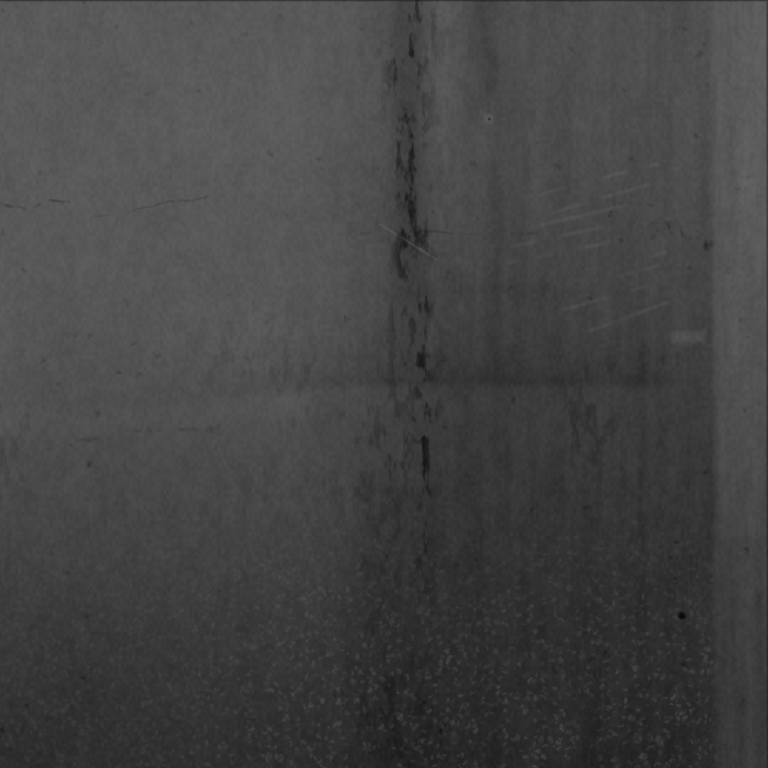
Write a Shadertoy shader that draws this texture.

```glsl
// A worn dark grey metal panel: soft shading, a sooty vertical streak, a shallow
// horizontal crease, a paler right edge, and fine scratches, cracks and flecks.
// Tone is summed from gradients, stretched noise, cellular flecks and segments.

const vec2 LEFT_TONE = vec2(0.170, 0.347);    // bottom, top
const vec2 RIGHT_TONE = vec2(0.145, 0.308);
const vec2 EDGE_TONE = vec2(0.225, 0.342);
const float EDGE_X = 0.932;
const float STREAK_X = 0.532;
const float STREAK_DEPTH = 0.085;
const float CREASE_DEPTH = 0.040;
const float GRAIN = 0.030;
const float MOTTLE = 0.030;
const float BRUSH = 0.030;
const float FLECK_LIGHT = 0.095;
const float SOOT = 0.095;
const float SCRATCH_LIGHT = 0.036;
const int SCRATCHES = 9;

float hash(vec2 p) {
    vec3 q = fract(vec3(p.xyx) * 0.1031);
    q += dot(q, q.yzx + 33.33);
    return fract((q.x + q.y) * q.z);
}

float noise(vec2 p) {
    vec2 i = floor(p), f = fract(p);
    f = f * f * (3.0 - 2.0 * f);
    vec2 e = vec2(0.0, 1.0);
    return mix(mix(hash(i), hash(i + e.yx), f.x),
               mix(hash(i + e.xy), hash(i + e.yy), f.x), f.y);
}

float layeredNoise(vec2 p) {
    float sum = 0.0, weight = 0.5;
    for (int i = 0; i < 4; i++) {
        sum += weight * noise(p);
        p = p * 2.03 + 17.1;
        weight *= 0.5;
    }
    return sum / 0.9375;
}

// Cellular flecks: ragged dots of varied strength in some of the cells
float flecks(vec2 p, float share) {
    p += 0.7 * vec2(noise(p * 1.7), noise(p * 1.7 + 60.0));
    vec2 cell = floor(p);
    float mark = 0.0;
    for (int y = -1; y <= 1; y++)
    for (int x = -1; x <= 1; x++) {
        vec2 c = cell + vec2(x, y);
        vec2 centre = c + vec2(hash(c + 3.7), hash(c + 51.3));
        float strength = step(hash(c + 91.9), share) * mix(0.25, 1.0, hash(c + 27.1));
        mark = max(mark, strength * (1.0 - smoothstep(0.0, 0.6, distance(p, centre))));
    }
    return mark;
}

float stroke(vec2 p, vec2 a, vec2 b, float width) {
    vec2 d = b - a;
    float t = clamp(dot(p - a, d) / dot(d, d), 0.0, 1.0);
    return 1.0 - smoothstep(0.0, width, distance(p, a + t * d));
}

float bump(float x, float centre, float width) {
    float d = (x - centre) / width;
    return exp(-d * d);
}

void mainImage(out vec4 fragColor, in vec2 fragCoord) {
    vec2 uv = fragCoord / iResolution.xy;
    float x = uv.x, y = uv.y;
    float cloud = layeredNoise(uv * vec2(9.0, 7.0));
    float brush = layeredNoise(uv * vec2(85.0, 5.0) + 40.0) - 0.5;
    float patches = layeredNoise(uv * vec2(75.0, 50.0) + 8.0);
    float ragged = smoothstep(0.46, 0.72, layeredNoise(uv * vec2(110.0, 45.0) + 30.0));

    // Broad shading
    float left = mix(LEFT_TONE.x, LEFT_TONE.y, smoothstep(-0.1, 0.7, y));
    float right = mix(RIGHT_TONE.x, RIGHT_TONE.y, smoothstep(-0.1, 1.0, y));
    float tone = mix(left, right, smoothstep(0.35, 0.62, x));
    tone += MOTTLE * (cloud - 0.5) + BRUSH * brush * (0.5 + smoothstep(0.4, 0.6, x));

    // Vertical streak, with a broken thread below and a pale run beside it
    float upper = smoothstep(0.48, 0.72, y);
    float wobble = 0.016 * (layeredNoise(vec2(x * 20.0, y * 22.0)) - 0.5);
    float core = bump(x + wobble, STREAK_X, 0.024) * upper;
    float thread = bump(x + wobble, 0.553, 0.008) * smoothstep(0.1, 0.4, y) * (1.0 - smoothstep(0.6, 0.75, y));
    float lower = bump(x, 0.505, 0.05) * (1.0 - smoothstep(0.3, 0.65, y));
    tone -= STREAK_DEPTH * core * (0.3 + patches);
    tone -= 0.085 * thread * (0.1 + ragged) + lower * (0.014 + 0.028 * ragged);
    tone += 0.035 * bump(x, 0.578, 0.022) * smoothstep(0.6, 0.9, y);
    tone -= 0.045 * bump(x + wobble, 0.632, 0.011) * smoothstep(0.83, 0.90, y);
    tone -= 0.016 * bump(x, 0.645, 0.008) * smoothstep(0.3, 0.55, y);

    // Creases: firm below, fading upward
    float rise = y - 0.5 + 0.035 * (1.0 - smoothstep(0.08, 0.5, x));
    float crease = smoothstep(-0.010, 0.006, rise) * exp(-max(rise, 0.0) / 0.035);
    tone -= CREASE_DEPTH * crease * smoothstep(0.02, 0.6, x) * (1.0 - smoothstep(0.86, 0.90, x));
    tone += 0.010 * bump(rise, -0.02, 0.018) * (1.0 - smoothstep(0.3, 0.6, x));
    tone -= 0.012 * bump(y, 0.622, 0.010) * smoothstep(0.2, 0.5, x) * (1.0 - smoothstep(0.7, 0.8, x));

    // Slanted light scratches, worn through in places
    for (int i = 0; i < SCRATCHES; i++) {
        float k = float(i), r = hash(vec2(k, 5.0));
        vec2 start = vec2(0.66 + 0.12 * r, 0.745 - 0.022 * k);
        vec2 end = start + vec2(0.17, 0.035 + 0.03 * r) * (0.5 + 0.7 * hash(vec2(k, 9.0)));
        float worn = smoothstep(0.25, 0.75, noise(uv * 35.0 + k * 7.0));
        tone += SCRATCH_LIGHT * stroke(uv, start, end, 0.0045) * worn;
    }
    tone += 0.08 * stroke(uv, vec2(0.495, 0.708), vec2(0.568, 0.662), 0.003) * (0.3 + patches);

    // Broken hairline cracks
    vec2 bent = uv + 0.022 * vec2(0.0, layeredNoise(uv * 32.0) - 0.5);
    float crack = stroke(bent, vec2(0.0, 0.735), vec2(0.09, 0.733), 0.003);
    crack = max(crack, 0.6 * stroke(bent, vec2(0.12, 0.713), vec2(0.27, 0.748), 0.003));
    crack = max(crack, 0.5 * stroke(bent, vec2(0.10, 0.430), vec2(0.28, 0.445), 0.006));
    crack = max(crack, 0.5 * stroke(bent, vec2(0.47, 0.700), vec2(0.70, 0.697), 0.003));
    crack = max(crack, 1.3 * stroke(bent, vec2(0.85, 0.708), vec2(0.925, 0.680), 0.007));
    tone -= 0.085 * crack * smoothstep(0.36, 0.62, patches);

    // Pale right edge
    float edge = smoothstep(EDGE_X - 0.010, EDGE_X + 0.008, x);
    float edgeTone = mix(EDGE_TONE.x, EDGE_TONE.y, smoothstep(0.0, 0.8, y));
    edgeTone += 0.08 * brush + 0.010 * smoothstep(0.296, 0.302, y);
    tone = mix(tone, edgeTone, edge);
    vec2 label = abs(uv - vec2(0.896, 0.561)) - vec2(0.022, 0.007);
    tone += 0.05 * (1.0 - smoothstep(-0.004, 0.005, max(label.x, label.y)));

    // Flecks, soot and grain
    float low = (1.0 - smoothstep(0.05, 0.46, y)) * (1.0 - edge);
    tone += FLECK_LIGHT * low * flecks(uv * 125.0, 0.5) * (0.45 + 0.55 * smoothstep(0.15, 0.5, x));
    float sooty = core + 0.3 * bump(x, 0.55, 0.06) * upper;
    sooty += 0.4 * smoothstep(0.46, 0.66, cloud) * bump(y, 0.46, 0.12) * (1.0 - edge);
    tone -= SOOT * sooty * ragged;
    tone -= 0.06 * flecks(uv * 110.0 + 11.0, 0.012);
    tone += GRAIN * (noise(uv * vec2(270.0, 200.0)) + patches - 1.0);

    // Pit, pin and rim
    tone = mix(tone, 0.04, 1.0 - smoothstep(0.002, 0.008, distance(bent, vec2(0.888, 0.198))));
    float pin = distance(uv, vec2(0.637, 0.845));
    tone += 0.05 * (1.0 - smoothstep(0.003, 0.010, pin)) - 0.2 * (1.0 - smoothstep(0.0, 0.003, pin));
    tone *= 1.0 - 0.35 * smoothstep(0.997, 0.9995, max(x, y));
    fragColor = vec4(vec3(clamp(tone, 0.0, 1.0)), 1.0);
}
```
